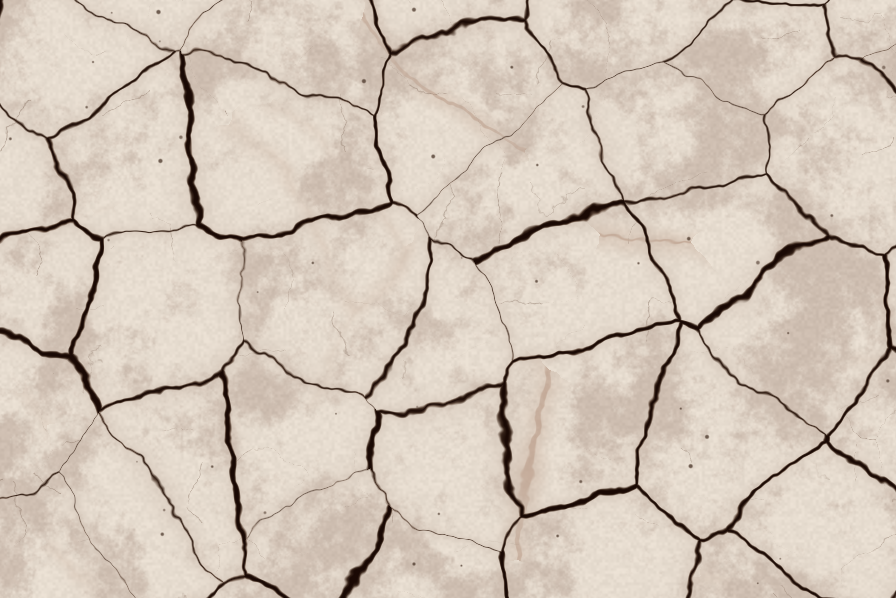
This texture is drawn by a Shadertoy shader. Its source:

```glsl
// Dry pale mud split into curved plates by dark cracks, with faint hairlines and stains.

const vec3 PALE_CLAY  = vec3(0.905, 0.865, 0.815);
const vec3 SHADE_CLAY = vec3(0.805, 0.742, 0.690);
const vec3 RUST_STAIN = vec3(0.70, 0.57, 0.49);
const vec3 HAIRLINE   = vec3(0.50, 0.41, 0.35);
const vec3 CRACK_WALL = vec3(0.40, 0.31, 0.25);
const vec3 CRACK_RIM  = vec3(0.27, 0.19, 0.14);
const vec3 CRACK_DEEP = vec3(0.10, 0.035, 0.015);

float hash(vec2 p) {
    vec3 q = fract(vec3(p.xyx) * 0.1031);
    q += dot(q, q.yzx + 33.33);
    return fract((q.x + q.y) * q.z);
}

vec2 hash2(vec2 p) {
    return vec2(hash(p + 17.3), hash(p + 71.9));
}

float valueNoise(vec2 p) {
    vec2 cell = floor(p), f = fract(p);
    f = f * f * (3.0 - 2.0 * f);
    float low = mix(hash(cell), hash(cell + vec2(1, 0)), f.x);
    float high = mix(hash(cell + vec2(0, 1)), hash(cell + vec2(1, 1)), f.x);
    return mix(low, high, f.y);
}

float layeredNoise(vec2 p, float gain) {
    float sum = 0.0, total = 0.0, amp = 1.0;
    for (int i = 0; i < 6; i++) {
        sum += amp * valueNoise(p);
        total += amp;
        amp *= gain;
        p = mat2(0.8, 0.6, -0.6, 0.8) * p * 2.05 + 9.7;
    }
    return sum / total;
}

// Layered sines: broad bends first, fine jags last
vec2 wobble(vec2 p, float freq, float amp) {
    vec2 offset = vec2(0.0);
    for (int i = 0; i < 6; i++) {
        p = mat2(0.8, 0.6, -0.6, 0.8) * p + 1.7;
        offset += amp * sin(freq * p.yx + 1.3 * sin(freq * 0.7 * p + float(i)));
        freq *= 2.1;
        amp *= 0.5;
    }
    return offset;
}

vec2 siteOffset(vec2 cell, vec2 p) {
    return cell + 0.06 + 0.88 * hash2(cell) - p;
}

// Distance to the nearest cell border, less that border's random half width.
// A negative half width hides the border.
float crackGap(vec2 p, float scale, float thin, float wide) {
    p *= scale;
    vec2 home = floor(p), own = vec2(0.0);
    float nearest = 1e3;
    for (int k = 0; k < 9; k++) {
        vec2 cell = home + vec2(k % 3 - 1, k / 3 - 1);
        vec2 site = siteOffset(cell, p);
        if (dot(site, site) < nearest) {
            nearest = dot(site, site);
            own = cell;
        }
    }
    vec2 ownSite = siteOffset(own, p);
    float gap = 1e3;
    for (int k = 0; k < 25; k++) {
        vec2 cell = own + vec2(k % 5 - 2, k / 5 - 2);
        if (k == 12) continue;
        vec2 site = siteOffset(cell, p);
        float border = dot(0.5 * (ownSite + site), normalize(site - ownSite));
        float halfWidth = mix(thin, wide, hash(own + cell + 5.5));
        gap = min(gap, border / scale - halfWidth);
    }
    return gap;
}

float coverage(float dist, float soft) {
    return 1.0 - smoothstep(-soft, soft, dist);
}

// Sparse round grit
float specks(vec2 p, float scale, float soft) {
    vec2 cell = floor(p * scale);
    vec2 centre = (cell + 0.25 + 0.5 * hash2(cell)) / scale;
    float radius = mix(0.001, 0.0035, hash(cell + 3.1));
    return step(0.95, hash(cell + 8.4)) * coverage(length(p - centre) - radius, soft);
}

void mainImage(out vec4 fragColor, in vec2 fragCoord) {
    vec2 p = fragCoord / iResolution.y + 3.0;
    float soft = 0.001 + 0.4 / iResolution.y;
    vec2 bent = p + wobble(p, 8.0, 0.021);
    vec2 crinkled = p + wobble(p + 4.0, 24.0, 0.011);
    float patches = valueNoise(p * 6.0);

    // Mottled clay with fine grain
    float mottle = layeredNoise(p * 9.0, 0.72);
    vec3 color = mix(SHADE_CLAY, PALE_CLAY, smoothstep(0.31, 0.56, mottle));
    color += 0.05 * (valueNoise(p * 210.0) - 0.5);

    // Rusty bands along a few old, closed cracks
    float stainGap = crackGap(bent + 7.0, 3.3, -0.16, 0.008);
    float band = coverage(stainGap - 0.012, 0.025) * smoothstep(0.3, 0.65, mottle);
    color = mix(color, RUST_STAIN, 0.35 * band + 0.35 * coverage(stainGap, soft));

    // Broken hairlines and grit
    float hairGap = crackGap(crinkled, 12.0, -0.007, 0.0006);
    float hair = coverage(hairGap, soft) * smoothstep(0.2, 0.6, patches);
    color = mix(color, HAIRLINE, 0.65 * hair);
    color = mix(color, CRACK_RIM, 0.75 * specks(p, 24.0, soft));

    // Main cracks: dusty shoulders, brown rim, near-black floor
    float gap = crackGap(bent, 4.4, 0.0003, 0.0056);
    color = mix(color, SHADE_CLAY, 0.5 * exp(-max(gap, 0.0) * 75.0));
    float depth = coverage(gap + 0.0018, 0.0018);
    vec3 rim = mix(CRACK_RIM, CRACK_WALL, smoothstep(0.5, 0.75, valueNoise(p * 28.0)));
    color = mix(color, mix(rim, CRACK_DEEP, depth), coverage(gap, soft));

    fragColor = vec4(clamp(color, 0.0, 1.0), 1.0);
}
```
